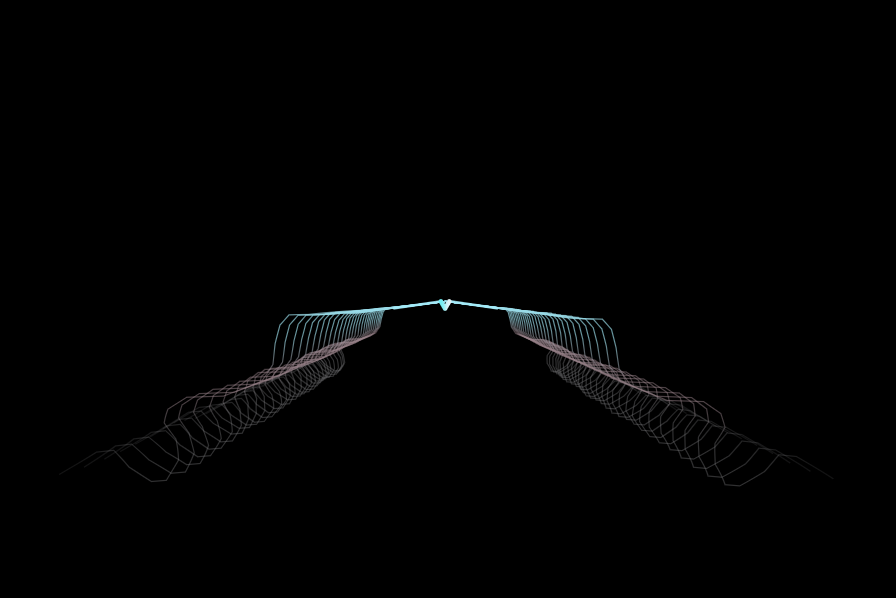
A WebGL 1 fragment shader for this background:

```glsl
precision highp float;
// Mirrored wireframe ridges receding to a glowing vanishing point on black.

uniform vec2 u_resolution;

const vec2 VANISH = vec2(0.4974, 0.496);
const vec3 CYAN = vec3(0.60, 0.86, 0.91);
const vec3 MAUVE = vec3(0.60, 0.51, 0.54);
const vec3 GREY = vec3(0.45, 0.45, 0.46);
const float RINGS = 28.0;
const float DEPTH_STEP = 0.061;

vec2 gradient(vec2 cell) {
  float a = 6.2832 * fract(sin(dot(cell, vec2(127.1, 311.7))) * 4375.85);
  return vec2(cos(a), sin(a));
}

float gradientNoise(vec2 p) {
  vec2 i = floor(p), f = fract(p);
  vec2 u = f * f * (3.0 - 2.0 * f);
  vec2 e = vec2(1.0, 0.0);
  float low = mix(dot(gradient(i), f), dot(gradient(i + e), f - e), u.x);
  float high = mix(dot(gradient(i + e.yx), f - e.yx),
                   dot(gradient(i + 1.0), f - 1.0), u.x);
  return mix(low, high, u.y);
}

float segment(vec2 p, vec2 a, vec2 b) {
  vec2 pa = p - a, ba = b - a;
  return length(pa - ba * clamp(dot(pa, ba) / dot(ba, ba), 0.0, 1.0));
}

// Extends a polyline to the next vertex, keeping the nearest distance.
void lineTo(vec2 p, inout vec2 pen, inout float d, float x, float y) {
  vec2 next = vec2(x, y);
  d = min(d, segment(p, pen, next));
  pen = next;
}

// Distance to the nearest ring's cross-section, y pointing down.
float profile(vec2 p) {
  vec2 pen = vec2(0.0);
  float d = 1000.0;
  // Flat crest and upper wall
  lineTo(p, pen, d, 8.8, 1.1);
  lineTo(p, pen, d, 16.6, 2.0);
  lineTo(p, pen, d, 23.0, 2.9);
  lineTo(p, pen, d, 26.2, 3.0);
  lineTo(p, pen, d, 27.7, 4.7);
  lineTo(p, pen, d, 28.5, 7.8);
  lineTo(p, pen, d, 29.0, 11.3);
  // Middle ledge
  lineTo(p, pen, d, 30.9, 14.1);
  lineTo(p, pen, d, 37.1, 16.6);
  lineTo(p, pen, d, 43.2, 16.8);
  lineTo(p, pen, d, 46.0, 18.8);
  lineTo(p, pen, d, 46.6, 21.1);
  // Lower wall and outer swell
  lineTo(p, pen, d, 45.1, 23.8);
  lineTo(p, pen, d, 44.9, 27.3);
  lineTo(p, pen, d, 46.7, 30.7);
  lineTo(p, pen, d, 49.2, 30.9);
  lineTo(p, pen, d, 53.1, 28.5);
  lineTo(p, pen, d, 55.7, 25.7);
  lineTo(p, pen, d, 58.6, 26.0);
  lineTo(p, pen, d, 64.6, 29.7);
  return d;
}

float stroke(float d, float halfWidth, float pixel) {
  return clamp(0.5 + (halfWidth - d) / pixel, 0.0, 1.0);
}

// Ink colour and opacity by position on the cross-section.
vec4 ink(vec2 q) {
  float ledge = smoothstep(6.0, 14.0, q.y);
  float base = smoothstep(17.0, 24.0, q.y);
  vec3 color = mix(mix(CYAN, MAUVE, ledge), GREY, base);
  float alpha = mix(mix(0.68, 0.5, ledge), 0.42, base);
  return vec4(color, alpha * (1.0 - 0.6 * smoothstep(50.0, 63.0, q.x)));
}

void main() {
  // One unit is a hundredth of the canvas height
  float pixel = 100.0 / u_resolution.y;
  vec2 p = (gl_FragCoord.xy - VANISH * u_resolution) * pixel;
  p.y = -p.y;
  float left = step(p.x, 0.0);
  vec2 folded = vec2(abs(p.x), p.y);
  vec3 color = vec3(0.0);

  // Rings from far to near
  for (float i = 0.0; i < RINGS; i++) {
    float ring = RINGS - 1.0 - i;
    float scale = 1.0 / (1.0 + DEPTH_STEP * ring);
    vec2 q = folded / scale;
    float sway = gradientNoise(vec2(ring * 0.3 + left * 37.0, q.y * 0.13));
    float tilt = gradientNoise(vec2(ring * 0.37 + 5.3, left * 9.0 + 0.4));
    q.x += 1.6 * sway * smoothstep(24.0, 42.0, q.x);
    q.y += 0.025 * tilt * q.x;
    q.y += 0.7 * left * smoothstep(0.55, 1.0, scale) * smoothstep(8.0, 25.0, q.x);
    vec4 line = ink(q);
    color = mix(color, line.rgb, line.a * stroke(profile(q) * scale, 0.1, pixel));
  }

  // Bright crest and notch at the vanishing point
  float crest = segment(folded, vec2(0.8, 0.0), vec2(8.6, 1.15));
  color = mix(color, CYAN * 1.08, 0.85 * stroke(crest, 0.22, pixel));
  float notch = min(segment(p, vec2(-0.8, 0.0), vec2(-0.1, 1.2)),
                    segment(p, vec2(-0.1, 1.2), vec2(0.6, 0.0)));
  vec3 glow = mix(vec3(0.45, 0.93, 0.95), vec3(0.88, 0.95, 0.97),
                  smoothstep(-0.8, 0.6, p.x));
  color = mix(color, glow, stroke(notch, 0.38, pixel));

  gl_FragColor = vec4(color, 1.0);
}
```
